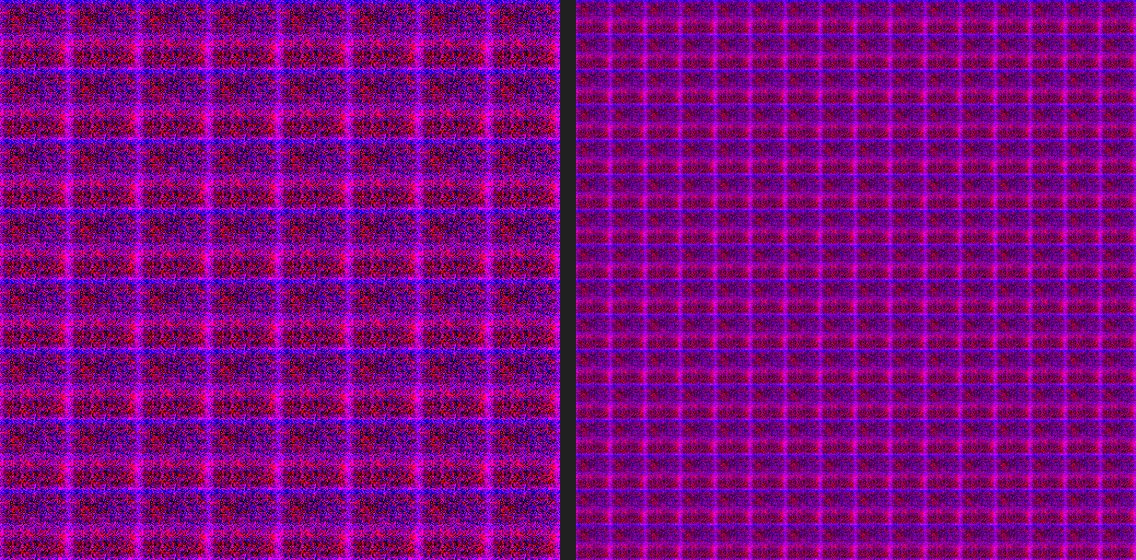
Left, the tile; right, the same tile 2 across and 2 down.
Reproduce this pattern procedurally as a WebGL 2 fragment shader.

```glsl
#version 300 es
precision highp float;
// A woven-looking grid of square patches, dithered in red and blue grains.
// Each channel has a soft density map per patch; high-passed hash noise
// thresholds it per grain, and the overlaps give black, red, blue and magenta.

#define REPEATS 8.0         // patches across and down
#define GRAINS 64.0         // grains across one patch
#define DITHER 1.0          // strength of the threshold noise
#define HALF_TONE 0.04      // density range that gives half-lit blue
#define MOTTLE 0.22         // soft clumps in the density
#define STREAK 0.16         // row and column streaks
#define VARIATION 0.05      // difference between patches
#define SEAM_ROW 0.977      // bright thread, measured from the patch top

uniform vec2 u_resolution;
out vec4 fragColor;

const vec3 BLACK = vec3(0.02, 0.0, 0.01);
const vec3 RED = vec3(0.96, 0.0, 0.01);
const vec3 BLUE = vec3(0.07, 0.0, 0.98);
const vec3 MAGENTA = vec3(0.97, 0.0, 0.98);

float hash(vec2 p, float seed) {
    uvec3 k = uvec3(p.x, p.y, seed) * uvec3(73856093u, 19349663u, 83492791u);
    uint h = k.x ^ k.y ^ k.z;
    h = (h ^ (h >> 16)) * 0x7feb352du;
    h = (h ^ (h >> 15)) * 0x846ca68bu;
    h ^= h >> 16;
    return float(h >> 8) / 16777216.0;
}

// Hash on a lattice that wraps after the given period
float wrapHash(vec2 p, float period, float seed) {
    return hash(mod(p, period), seed);
}

float valueNoise(vec2 p, float period, float seed) {
    vec2 i = floor(p), f = fract(p);
    f = f * f * (3.0 - 2.0 * f);
    float low = mix(wrapHash(i, period, seed), wrapHash(i + vec2(1, 0), period, seed), f.x);
    float high = mix(wrapHash(i + vec2(0, 1), period, seed), wrapHash(i + 1.0, period, seed), f.x);
    return mix(low, high, f.y);
}

// Soft bump on a coordinate that wraps at 1
float band(float x, float center, float width) {
    float d = (fract(x - center + 0.5) - 0.5) / width;
    return exp(-d * d);
}

float blob(vec2 p, vec2 center, vec2 size) {
    return band(p.x, center.x, size.x) * band(p.y, center.y, size.y);
}

// Noise minus its neighbours: evenly spread grains
float threshold(vec2 cell, float seed) {
    float around = wrapHash(cell + vec2(1, 0), GRAINS, seed)
                 + wrapHash(cell - vec2(1, 0), GRAINS, seed)
                 + wrapHash(cell + vec2(0, 1), GRAINS, seed)
                 + wrapHash(cell - vec2(0, 1), GRAINS, seed);
    return 0.5 + DITHER * (wrapHash(cell, GRAINS, seed) - 0.25 * around);
}

// Red and blue density; p.y runs down from the patch top
vec2 density(vec2 p) {
    float edge = band(p.x, 0.99, 0.06);
    float seam = band(p.y, SEAM_ROW, 0.014) * (0.45 + 0.55 * band(p.x, 0.85, 0.22));
    float red = 0.48 + 0.15 * edge + 0.5 * seam
              + 0.18 * band(p.y, 0.62, 0.07)
              + 0.20 * blob(p, vec2(0.90, 0.70), vec2(0.10, 0.20))
              - 0.22 * band(p.y, 0.03, 0.035)
              - 0.10 * blob(p, vec2(0.55, 0.30), vec2(0.20, 0.20));
    float blue = 0.50 + 0.36 * edge + 0.6 * seam
               + 0.38 * band(p.y, 0.025, 0.035)
               + 0.20 * band(p.y, 0.53, 0.04)
               - 0.30 * blob(p, vec2(0.25, 0.30), vec2(0.20, 0.14))
               - 0.27 * band(p.y, 0.82, 0.11) * (1.0 - edge);
    float knot = blob(p, vec2(0.66, 0.91), vec2(0.04, 0.03));
    return vec2(red, blue) - 0.5 * knot;
}

vec3 grainColor(vec2 cell) {
    vec2 local = mod(cell, GRAINS);
    vec2 p = (local + 0.5) / GRAINS;
    vec2 d = density(vec2(p.x, 1.0 - p.y));
    // Uneven cloth
    vec2 clumps = vec2(valueNoise(p * 16.0, 16.0, 3.0), valueNoise(p * 16.0, 16.0, 4.0));
    vec2 rows = vec2(hash(vec2(local.y, 0.0), 5.0), hash(vec2(local.y, 0.0), 6.0));
    vec2 columns = vec2(hash(vec2(local.x, 0.0), 7.0), hash(vec2(local.x, 0.0), 8.0));
    d += MOTTLE * (clumps - 0.5) + STREAK * (rows + columns - 1.0);
    d += VARIATION * (wrapHash(cell, GRAINS * REPEATS, 9.0) - 0.5);
    // Dither each channel
    float red = step(threshold(cell, 1.0), d.x);
    float gap = d.y - threshold(cell, 2.0);
    float blue = 0.5 * (step(-0.5 * HALF_TONE, gap) + step(0.5 * HALF_TONE, gap));
    return mix(mix(BLACK, RED, red), mix(BLUE, MAGENTA, red), blue);
}

void main() {
    vec2 grid = gl_FragCoord.xy / u_resolution * REPEATS * GRAINS - 0.5;
    vec2 pixel = REPEATS * GRAINS / u_resolution;
    vec2 cell = floor(grid);
    // Blend neighbouring grains over one pixel
    vec2 blend = clamp((fract(grid) - 0.5) / pixel + 0.5, 0.0, 1.0);
    vec3 low = mix(grainColor(cell), grainColor(cell + vec2(1, 0)), blend.x);
    vec3 high = mix(grainColor(cell + vec2(0, 1)), grainColor(cell + 1.0), blend.x);
    fragColor = vec4(mix(low, high, blend.y), 1.0);
}
```
